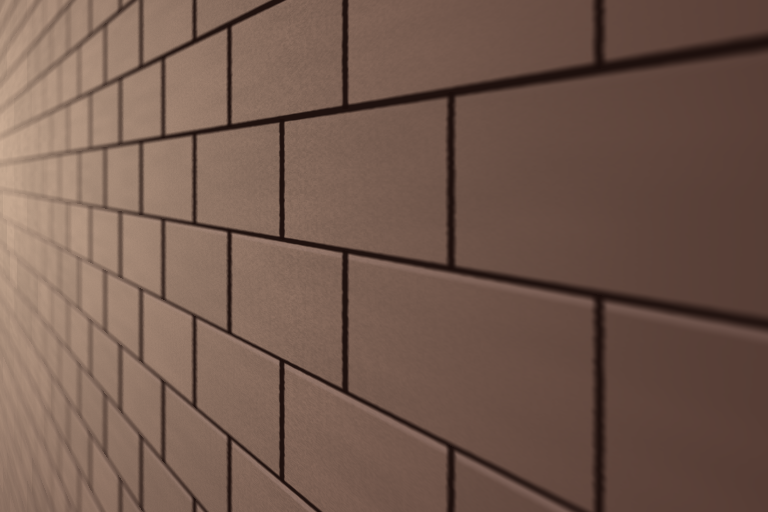
This texture is drawn by a Shadertoy shader. Its source:

```glsl
// Brown brick wall receding to the left, with shallow focus and a warm far glow.
#define VANISH vec2(-0.156, 0.656)  // vanishing point, canvas is 1.5 x 1
#define ROW_SLOPE 0.333             // slope step between neighbouring courses
#define ROW_START -0.158            // slope of the course joint numbered zero
#define BRICK_STEP 0.4506           // inverse-depth step between bricks
#define BOND vec2(0.14, 0.533)      // joint phase, shift of every other course
#define JOINT_WIDTH 0.0135
#define LIP_WIDTH 0.013
#define FOCUS 0.73                  // distance from the vanishing point in focus
#define BLUR 0.010
#define GRAIN 0.17
#define BRICK_VARIATION 0.07

const vec3 NEAR_BRICK = vec3(0.265, 0.168, 0.147);
const vec3 FAR_BRICK = vec3(0.87, 0.755, 0.65);
const vec3 JOINT_DARK = vec3(0.10, 0.05, 0.04);
const vec3 LIP_TINT = vec3(0.54, 0.45, 0.43);

float hash(vec2 p) {
    return fract(sin(dot(p, vec2(127.1, 311.7))) * 43758.5453);
}

float noise(vec2 p) {
    vec2 i = floor(p), f = fract(p);
    f = f * f * (3.0 - 2.0 * f);
    return mix(mix(hash(i), hash(i + vec2(1, 0)), f.x),
               mix(hash(i + vec2(0, 1)), hash(i + vec2(1, 1)), f.x), f.y);
}

// Coverage of a stripe of the given width with softened edges
float stripe(float x, float width, float soft) {
    return smoothstep(-soft, soft, x + 0.5 * width)
         - smoothstep(-soft, soft, x - 0.5 * width);
}

// Signed offset from the nearest integer
float nearest(float x) {
    return fract(x + 0.5) - 0.5;
}

void mainImage(out vec4 fragColor, in vec2 fragCoord) {
    vec2 p = fragCoord / iResolution.xy * vec2(1.5, 1.0);

    // Perspective: canvas to wall coordinates, courses counted downward
    float closeness = p.x - VANISH.x;
    float slope = (VANISH.y - p.y) / closeness;
    vec2 wall = vec2(1.0 / (closeness * BRICK_STEP) - BOND.x,
                     (slope - ROW_START) / ROW_SLOPE);
    float row = floor(wall.y);
    float along = wall.x - BOND.y * mod(row, 2.0);
    vec2 brickId = vec2(floor(along), row);

    // Depth of field
    float defocus = BLUR * abs(closeness / FOCUS - 1.0);
    float soft = defocus + 1.0 / iResolution.y;
    float sharpness = exp(-defocus * 300.0);

    // Face colour: far glow, brick tone, broad stains and fine grain
    float glow = exp(-1.2 * length((p - VANISH) * vec2(1.0, 0.9)));
    vec3 color = mix(NEAR_BRICK, FAR_BRICK, glow);
    color *= 1.0 + BRICK_VARIATION * (hash(brickId) - 0.5);
    color *= 1.0 + 0.04 * (noise(wall * vec2(3.0, 7.0)) - 0.5);
    float grain = 0.5 * noise(wall * 58.0) + 0.5 * noise(wall * 110.0 + 9.0);
    color *= 1.0 + GRAIN * (grain - 0.5) * sharpness;

    // Joint offsets measured on the canvas, slightly uneven along their length
    float wobble = 0.002 * closeness * (noise(wall * 40.0) - 0.5);
    float across = nearest(along) * closeness * closeness * BRICK_STEP + wobble;
    float down = nearest(wall.y) * closeness * ROW_SLOPE
               / sqrt(1.0 + slope * slope) + 0.4 * wobble;
    float jointWidth = JOINT_WIDTH * closeness;
    float bedWidth = jointWidth * mix(1.3, 0.65, smoothstep(-0.2, 0.5, slope));
    float haze = 0.4 * smoothstep(0.5, 0.15, closeness);
    vec3 jointColor = mix(JOINT_DARK, color, haze);

    // Pale upper lip, seen on courses below eye level
    float lipWidth = LIP_WIDTH * closeness;
    float lip = stripe(down - 0.5 * (bedWidth + lipWidth), lipWidth, soft);
    lip *= 0.1 + 0.9 * smoothstep(-0.15, 0.3, slope);
    color = mix(color, mix(color * 1.2, LIP_TINT, 0.4), 0.8 * lip);

    // Upright joints, fading far away, then the bed joints over them
    float upright = stripe(across, jointWidth, soft);
    upright *= smoothstep(0.14, 0.42, closeness);
    color = mix(color, jointColor, 0.95 * upright);
    color = mix(color, jointColor, 0.95 * stripe(down, bedWidth, soft));

    fragColor = vec4(color, 1.0);
}
```
